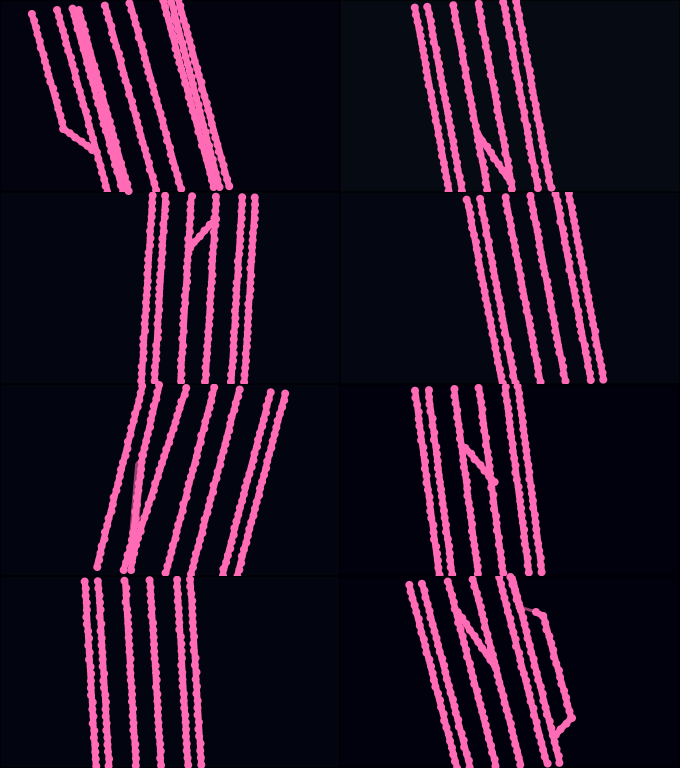
Write a Shadertoy shader that draws this pattern.

```glsl
// Eight dark panels in a 2 x 4 grid, each crossed by a leaning bundle of beaded
// pink strands. Every bundle is a mirrored set of offsets swept from a top to a
// bottom centre; cross links and stray branches are added as more strands.

#define GRID vec2(682.0, 768.0)   // layout units across the canvas
#define CELL vec2(341.0, 192.0)   // size of one panel
#define BEAD 4.0                  // bead radius
#define ROD 3.2                   // radius of the thread joining beads
#define PITCH 7.0                 // distance between beads
#define JITTER 1.5                // sideways scatter of beads
#define TOP 4.5                   // strand start below the panel top
#define BOTTOM 189.5              // strand end below the panel top
#define TILT 0.33                 // how far the ends follow the lean
#define PINK vec3(1.0, 0.42, 0.71)
#define NIGHT vec3(0.003, 0.003, 0.05)
#define HAZE vec3(0.022, 0.043, 0.075)

// Per panel: top centre x, bottom centre x, inner rail offset, haze amount
const vec4 BUNDLES[8] = vec4[8](
    vec4(118.0, 169.0, 45.5, 0.25), vec4(467.0, 501.5, 38.0, 1.00),
    vec4(204.5, 193.5, 38.5, 0.55), vec4(519.5, 554.5, 38.0, 0.60),
    vec4(227.5, 179.0, 44.0, 0.35), vec4(468.0, 492.0, 38.5, 0.05),
    vec4(138.0, 149.0, 39.5, 0.35), vec4(462.0, 510.0, 38.5, 0.05));

// Short diagonals joining the two middle strands: start xy, end xy
const vec4 LINKS[4] = vec4[4](
    vec4(480.0, 135.0, 512.0, 182.0), vec4(216.0, 219.0, 190.0, 248.0),
    vec4(467.0, 448.0, 496.0, 482.0), vec4(459.0, 612.0, 496.0, 666.0));

float hash(float n) {
    return fract(sin(n * 12.9898) * 43758.547);
}

float capsule(vec2 p, vec2 a, vec2 b, float radius) {
    vec2 d = b - a;
    float t = clamp(dot(p - a, d) / dot(d, d), 0.0, 1.0);
    return length(p - a - d * t) - radius;
}

// Thread with evenly spaced, slightly scattered beads
float strand(vec2 p, vec2 a, vec2 b) {
    vec2 d = b - a;
    float count = max(1.0, floor(length(d) / PITCH));
    float k = clamp(round(dot(p - a, d) / dot(d, d) * count), 0.0, count);
    vec2 centre = a + d * k / count;
    centre.x += (hash(k + a.x * 0.37) - 0.5) * JITTER;
    return min(length(p - centre) - BEAD, capsule(p, a, b, ROD));
}

// Six strands: mirrored middle, inner and outer rails
float bundle(vec2 p, int id, float rowTop) {
    vec4 s = BUNDLES[id];
    float tilt = -TILT * (s.y - s.x) / (BOTTOM - TOP);
    float dist = 1e4;
    for (int j = 0; j < 6; j++) {
        if (id == 4 && j < 2) continue; // converging strands replace these
        float side = j < 3 ? -1.0 : 1.0;
        int rail = j < 3 ? 2 - j : j - 3;
        float offset = side * (rail == 0 ? 12.5 : rail == 1 ? s.z : s.z * 1.3 + 1.5);
        vec2 a = vec2(s.x + offset, rowTop + TOP + tilt * offset);
        vec2 b = vec2(s.y + offset, rowTop + BOTTOM + tilt * offset * 0.6);
        dist = min(dist, strand(p, a, b));
    }
    return dist;
}

float branches(vec2 p) {
    float dist = 1e4;
    for (int i = 0; i < 4; i++) dist = min(dist, strand(p, LINKS[i].xy, LINKS[i].zw));

    // Upper left: side loop and doubled rails
    dist = min(dist, strand(p, vec2(32, 14), vec2(64, 129)));
    dist = min(dist, strand(p, vec2(64, 129), vec2(93, 150)));
    dist = min(dist, strand(p, vec2(79, 10), vec2(129, 191)));
    dist = min(dist, strand(p, vec2(172, 2), vec2(220, 187)));

    // Third row left: outer strand and two that converge
    dist = min(dist, strand(p, vec2(143, 386), vec2(97, 567)));
    dist = min(dist, strand(p, vec2(160, 385), vec2(143, 455)));
    dist = min(dist, strand(p, vec2(143, 455), vec2(133, 540)));
    dist = min(dist, strand(p, vec2(133, 540), vec2(124, 570)));
    dist = min(dist, strand(p, vec2(187, 388), vec2(136, 545)));
    dist = min(dist, strand(p, vec2(136, 545), vec2(131, 570)));

    // Lower right: loop outside the bundle
    dist = min(dist, strand(p, vec2(512, 577), vec2(521, 607)));
    dist = min(dist, strand(p, vec2(537, 612), vec2(545, 616)));
    dist = min(dist, strand(p, vec2(545, 616), vec2(573, 718)));
    dist = min(dist, strand(p, vec2(573, 718), vec2(557, 735)));
    return dist;
}

float coverage(float dist, float pixel) {
    return clamp(0.5 - dist / pixel, 0.0, 1.0);
}

void mainImage(out vec4 fragColor, in vec2 fragCoord) {
    vec2 uv = fragCoord / iResolution.xy;
    vec2 p = vec2(uv.x, 1.0 - uv.y) * GRID;
    float pixel = GRID.x / iResolution.x;

    // Panel background with dark seams
    vec2 cell = clamp(floor(p / CELL), vec2(0.0), vec2(1.0, 3.0));
    int id = int(cell.x + 2.0 * cell.y);
    vec3 color = mix(NIGHT, HAZE, BUNDLES[id].w);
    vec2 edge = min(p - cell * CELL, (cell + 1.0) * CELL - p);
    color *= 1.0 - 0.85 * coverage(min(edge.x, edge.y) - 0.8, pixel);

    // Faint threads, then bright strands
    float faint = min(capsule(p, vec2(521, 607), vec2(538, 612), 1.5),
                      capsule(p, vec2(140, 465), vec2(134, 535), 4.5));
    color = mix(color, PINK * 0.6, coverage(faint, pixel));
    float dist = min(bundle(p, id, cell.y * CELL.y), branches(p));
    color = mix(color, PINK, coverage(dist, pixel));
    fragColor = vec4(color, 1.0);
}
```
